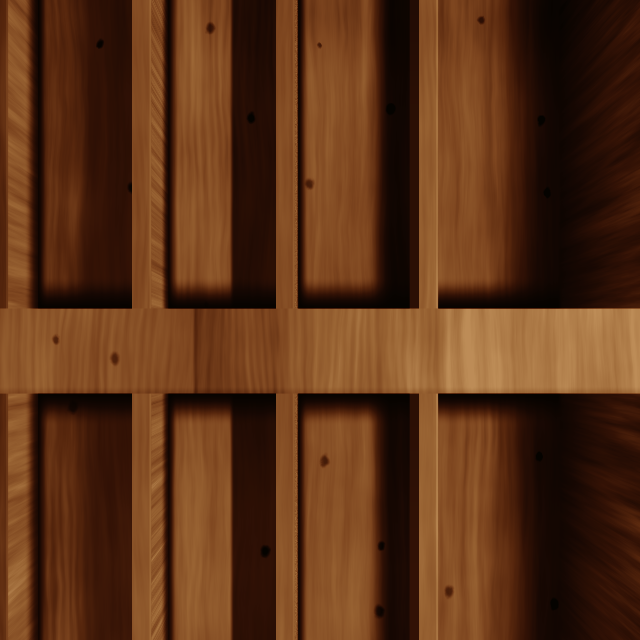
A Shadertoy shader for this texture:

```glsl
const float PITCH = 0.224;         // spacing of the upright slats
const float OFFSET = 0.017;        // part of the first slat cut off at the left
const float SLAT = 0.0295;
const float PANEL = 0.875;         // left edge of the right-hand side wall
const vec2 RAIL = vec2(0.385, 0.518);
const vec2 VANISH = vec2(0.48, 0.45);

// Per bay: lit tone, shaded tone, where the shade starts, how softly
const vec4 LIT = vec4(3.2, 4.3, 4.35, 4.2);
const vec4 SHADED = vec4(1.9, 1.5, 0.7, 0.6);
const vec4 SHADE_AT = vec4(0.145, 0.155, 0.16, 0.15);
const vec4 SHADE_SOFT = vec4(0.03, 0.004, 0.022, 0.07);
const vec4 FRONT = vec4(3.0, 4.3, 4.3, 4.8);

const vec3 WOOD[7] = vec3[7](
    vec3(0.02, 0.01, 0.00), vec3(0.09, 0.03, 0.01), vec3(0.20, 0.07, 0.02),
    vec3(0.34, 0.15, 0.05), vec3(0.49, 0.27, 0.12), vec3(0.60, 0.39, 0.20),
    vec3(0.74, 0.55, 0.34));

float hash(vec2 p) {
    vec3 q = fract(p.xyx * 0.1031);
    q += dot(q, q.yzx + 33.33);
    return fract((q.x + q.y) * q.z);
}

float noise(vec2 p) {
    vec2 i = floor(p), f = fract(p);
    f = f * f * (3.0 - 2.0 * f);
    return mix(mix(hash(i), hash(i + vec2(1, 0)), f.x),
               mix(hash(i + vec2(0, 1)), hash(i + vec2(1, 1)), f.x), f.y);
}

// Signed layered noise, roughly -1 to 1
float fbm(vec2 p) {
    float sum = 0.0, amp = 0.5;
    for (int i = 0; i < 4; i++) {
        sum += amp * (2.0 * noise(p) - 1.0);
        p = p * 2.03 + 17.3;
        amp *= 0.5;
    }
    return sum;
}

float band(float x, float a, float b, float soft) {
    return smoothstep(a - soft, a + soft, x) * (1.0 - smoothstep(b - soft, b + soft, x));
}

// Upright streaks, wavy growth rings and stains
float grain(vec2 p, float seed) {
    vec2 q = p + seed * vec2(3.7, 1.9);
    q.x += 0.014 * fbm(q * vec2(9.0, 4.0));
    float rings = sin(500.0 * q.x + 9.0 * noise(q * vec2(14.0, 5.0)));
    rings *= smoothstep(0.4, 0.8, noise(q * vec2(9.0, 3.0)));
    return 0.65 * fbm(q * vec2(55.0, 3.0)) + 0.35 * fbm(q * vec2(170.0, 9.0))
         + 0.55 * fbm(q * vec2(11.0, 7.0)) + 0.16 * rings;
}

// Streaks running toward the vanishing point on receding faces
float slantGrain(vec2 p, vec2 centre) {
    float slope = (p.y - centre.y) / (p.x - centre.x);
    return 0.9 * fbm(vec2(slope * 26.0, p.x * 12.0)) + 0.4 * fbm(vec2(slope * 80.0, p.x * 20.0));
}

// Scattered dark knots, one at most per cell
float knots(vec2 p, vec2 cells, float chance) {
    vec2 id = floor(p * cells);
    vec2 centre = (id + 0.25 + 0.5 * vec2(hash(id + 3.1), hash(id + 8.7))) / cells;
    vec2 d = (p - centre) * vec2(1.0, 0.75) + 0.003 * fbm(p * 70.0);
    float size = mix(0.004, 0.011, hash(id + 5.3));
    return step(hash(id + 1.7), chance) * (1.0 - smoothstep(size * 0.3, size, length(d)));
}

vec3 woodColour(float tone) {
    vec3 c = WOOD[0];
    for (int i = 1; i < 7; i++) c = mix(c, WOOD[i], clamp(tone - float(i - 1), 0.0, 1.0));
    return c;
}

// Back board, receding side and front of one slat bay
float bayTone(vec2 p, float aa) {
    int bay = int(clamp(floor((p.x + OFFSET) / PITCH), 0.0, 3.0));
    float n = float(bay), u = p.x + OFFSET - n * PITCH;
    float side = max(0.0, 0.047 - 0.0205 * n), back = SLAT + side;

    float shade = smoothstep(-SHADE_SOFT[bay], SHADE_SOFT[bay], u - SHADE_AT[bay]);
    float tone = mix(LIT[bay], SHADED[bay], shade);
    tone += grain(p, n + 1.0) * mix(1.0, 0.45, shade) - 1.8 * knots(p, vec2(11.0, 9.0), 0.35);
    tone *= mix(1.0, smoothstep(-0.004, 0.016, u - back), step(0.001, side));
    tone *= smoothstep(0.0, 0.055, abs(p.y - 0.4515) - 0.062);
    tone = mix(tone, 1.7, step(1.5, n) * step(n, 2.5) * smoothstep(-aa, aa, u - 0.209));

    float sideTone = 4.5 + 1.1 * slantGrain(p, VANISH);
    sideTone *= 1.0 - 0.75 * smoothstep(0.55, 1.0, (u - SLAT) / max(side, 0.001));
    tone = mix(sideTone, tone, smoothstep(-aa, aa, u - back));

    float front = FRONT[bay] + 0.7 * grain(p, n + 9.0) + 0.6 * band(u, SLAT - 0.003, SLAT, aa);
    return mix(front, tone, smoothstep(-aa, aa, u - SLAT));
}

float panelTone(vec2 p) {
    float lit = smoothstep(PANEL, 1.0, p.x);
    return 0.5 + 1.5 * sqrt(lit) + (0.3 + 0.8 * lit) * slantGrain(p, VANISH);
}

// Level rail made of joined planks, brighter to the right
float railTone(vec2 p) {
    float tone = mix(4.4, 5.5, smoothstep(0.2, 1.0, p.x));
    tone -= 0.75 * band(p.x, 0.306, 0.45, 0.008) + 0.8 * band(p.x, 0.303, 0.308, 0.003);
    tone += 0.25 * smoothstep(0.692, 0.702, p.x) + 0.85 * grain(p, 21.0);
    tone -= 1.6 * knots(p + 0.03, vec2(6.0, 7.0), 0.4);
    return tone - 0.5 * (1.0 - smoothstep(0.0, 0.012, p.y - RAIL.x));
}

void mainImage(out vec4 fragColor, in vec2 fragCoord) {
    vec2 p = fragCoord / iResolution.xy;
    float aa = 0.75 / iResolution.y;
    float tone = mix(bayTone(p, aa), panelTone(p), smoothstep(-0.004, 0.004, p.x - PANEL));
    tone += 0.25 * (1.0 - smoothstep(0.1, 0.4, p.y)) - 0.3 * smoothstep(0.8, 1.0, p.y);
    tone = mix(tone, railTone(p), band(p.y, RAIL.x, RAIL.y, aa));
    fragColor = vec4(woodColour(tone), 1.0);
}
```
